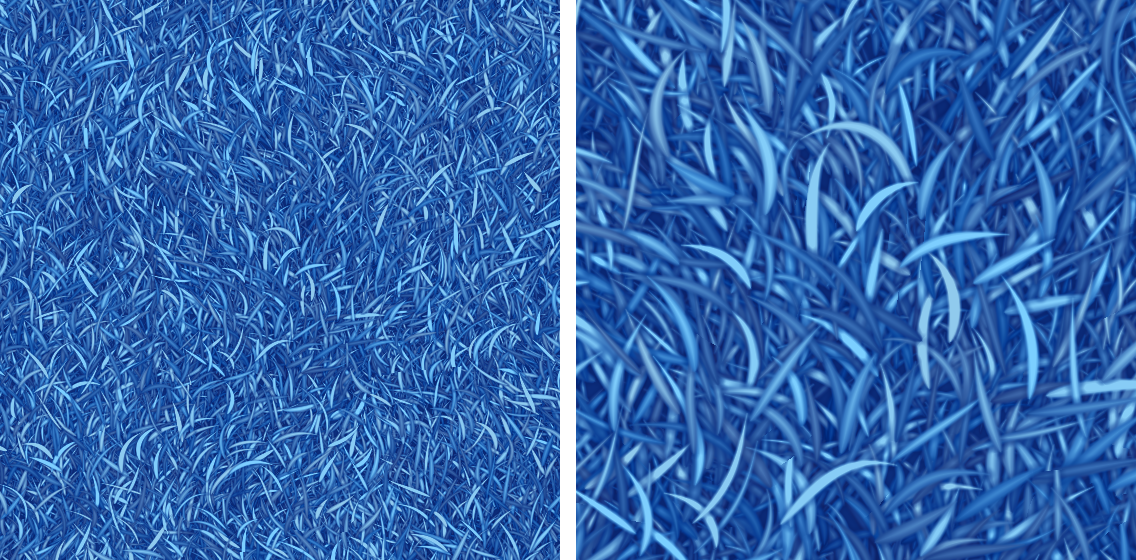
Left: the whole. Right: its middle third, enlarged.
This texture is drawn by a three.js fragment shader. Its source:

```glsl
// Dense blue fur or grass: many stacked layers of short curved blades.
// Each layer scatters one tapered arc per jittered grid cell; tones are
// composited from deep to top and then mapped through a blue colour ramp.

varying vec2 vUv;

const int LAYERS = 21;
const float DEEP_CELLS = 30.0;   // cells across the canvas, bottom layer
const float TOP_CELLS = 20.0;    // cells across the canvas, top layer
const float EDGE = 0.0012;       // edge softness in canvas units

float hash(vec2 p, float seed) {
  return fract(sin(dot(p, vec2(127.1, 311.7)) + seed * 74.7) * 43758.5453);
}

float noise(vec2 p, float seed) {
  vec2 i = floor(p);
  vec2 f = fract(p);
  f = f * f * (3.0 - 2.0 * f);
  float low = mix(hash(i, seed), hash(i + vec2(1.0, 0.0), seed), f.x);
  float high = mix(hash(i + vec2(0.0, 1.0), seed), hash(i + 1.0, seed), f.x);
  return mix(low, high, f.y);
}

// Signed distance to a tapered arc (x) and position from root to tip (y).
vec2 bladeShape(vec2 p, float lean, float halfLength, float bend, float width) {
  float c = cos(lean);
  float s = sin(lean);
  vec2 q = vec2(c * p.x - s * p.y, s * p.x + c * p.y);
  float t = clamp(q.y / halfLength, -1.0, 1.0);
  float along = 0.5 + 0.5 * t;
  float slope = 2.0 * bend * t;
  float across = (q.x - bend * halfLength * (1.0 - t * t)) / sqrt(1.0 + slope * slope);
  float beyond = q.y - t * halfLength;
  float taper = 2.5 * sqrt(along) * (1.0 - along);
  return vec2(length(vec2(across, beyond)) - width * taper, along);
}

// Lays one layer of blades over the surface: x is tone, y is tint.
vec2 addLayer(vec2 surface, vec2 uv, float cells, float depth, float seed) {
  vec2 p = uv * cells + seed * vec2(0.37, 0.71);
  vec2 home = floor(p);
  float soft = EDGE * cells;
  float flow = noise(uv * 7.0, 3.0) - 0.5;

  for (int j = -1; j <= 1; j++) {
    for (int i = -1; i <= 1; i++) {
      vec2 cell = home + vec2(float(i), float(j));
      vec2 center = cell + vec2(hash(cell, seed), hash(cell, seed + 0.31));
      vec2 local = p - center;
      if (dot(local, local) > 1.0) continue;

      // Blades lean to either side and mostly droop toward the tip.
      float lean = (hash(cell, seed + 0.17) - 0.5) * 2.2 + flow * 1.3;
      float side = lean < 0.0 ? -1.0 : 1.0;
      float bend = -side * mix(-0.12, 0.34, hash(cell, seed + 0.53));
      float halfLength = mix(0.45, 0.89, hash(cell, seed + 0.67));
      float width = mix(0.038, 0.092, hash(cell, seed + 0.79));
      vec2 blade = bladeShape(local, lean, halfLength, bend, width);

      // A soft shadow beneath, then the lighter blade with a pale ridge.
      float shadow = 1.0 - smoothstep(0.0, 0.1, blade.x);
      surface.x *= 1.0 - 0.3 * shadow;
      float cover = 1.0 - smoothstep(-soft, soft, blade.x);
      float ridge = smoothstep(0.0, width, -blade.x);
      float tone = 0.37 + 0.36 * depth + 0.26 * ridge;
      tone += 0.84 * (hash(cell, seed + 0.91) - 0.5);
      tone += 0.26 * (blade.y - 0.45);
      float tint = hash(cell, seed + 0.43) - 0.5;
      surface = mix(surface, vec2(tone, tint), cover);
    }
  }
  return surface;
}

// Six blues from shadowed roots to pale tips.
vec3 blueRamp(float tone) {
  float k = clamp(tone, 0.0, 1.08) * 5.0;
  vec3 color = vec3(0.03, 0.13, 0.42);
  color = mix(color, vec3(0.06, 0.23, 0.56), clamp(k, 0.0, 1.0));
  color = mix(color, vec3(0.12, 0.32, 0.62), clamp(k - 1.0, 0.0, 1.0));
  color = mix(color, vec3(0.20, 0.42, 0.71), clamp(k - 2.0, 0.0, 1.0));
  color = mix(color, vec3(0.30, 0.55, 0.80), clamp(k - 3.0, 0.0, 1.0));
  return mix(color, vec3(0.46, 0.73, 0.92), clamp(k - 4.0, 0.0, 1.4));
}

void main() {
  vec2 surface = vec2(0.1, 0.0);
  for (int n = 0; n < LAYERS; n++) {
    float depth = float(n) / float(LAYERS - 1);
    float cells = mix(DEEP_CELLS, TOP_CELLS, depth);
    surface = addLayer(surface, vUv, cells, depth, float(n) * 1.37 + 1.0);
  }

  // Broad, faint light and dark patches.
  float patches = noise(vUv * 5.0, 9.0) - 0.5;
  vec3 color = blueRamp(surface.x + 0.07 * patches);

  // Blades vary from greyish to vivid blue.
  color += surface.y * vec3(-0.09, 0.02, 0.08);
  gl_FragColor = vec4(clamp(color, 0.0, 1.0), 1.0);
}
```
